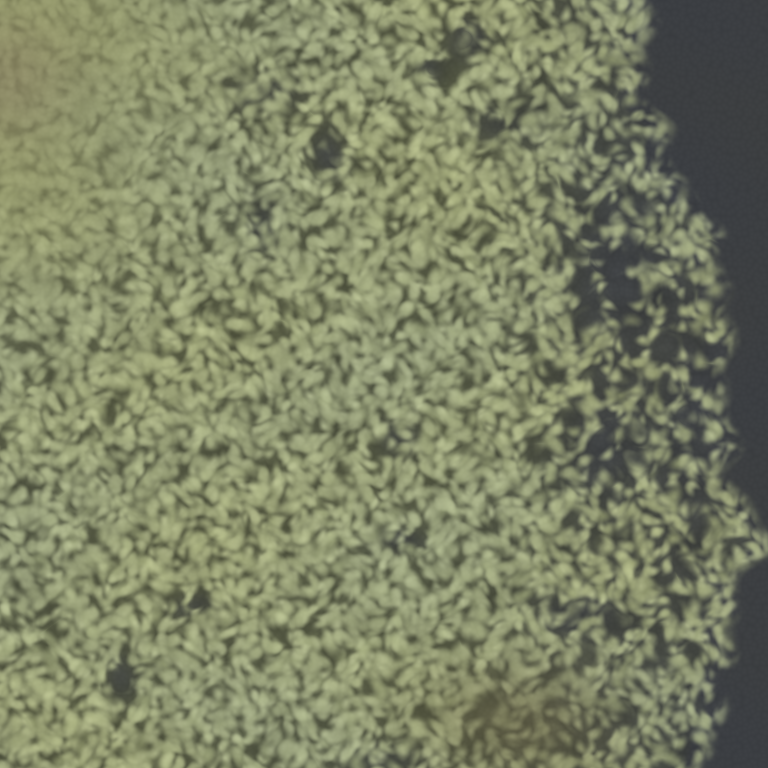
A three.js fragment shader for this texture:

```glsl
varying vec2 vUv;

const vec3 LEAF_LIGHT = vec3(0.71, 0.74, 0.57);
const vec3 LEAF_MID = vec3(0.55, 0.58, 0.42);
const vec3 UNDERSTORY = vec3(0.31, 0.325, 0.245);
const vec3 SLATE = vec3(0.235, 0.245, 0.255);
const vec3 MOSS = vec3(0.56, 0.58, 0.41);
const vec3 RUST = vec3(0.53, 0.47, 0.36);
const vec3 TWIG = vec3(0.42, 0.41, 0.31);
const float LEAF_SCALE = 38.0;
const float SCALE_STEP = 7.0;
const float LEAF_LENGTH = 0.58;
const float LEAF_WIDTH = 0.40;
const float LEAF_OPACITY = 0.82;
const float CURL = 0.5;
const float GAP_SCALE = 17.0;
const float CLUMP_SCALE = 27.0;
const float GRAIN_SCALE = 150.0;
const int LAYERS = 4;

vec3 hash3(vec2 p) {
  vec3 h = fract(p.xyx * vec3(0.1031, 0.1030, 0.0973));
  h += dot(h, h.yxz + 33.33);
  return fract((h.xxy + h.yzz) * h.zyx);
}

// Distance to the nearest jittered cell point
float cellular(vec2 p) {
  vec2 cell = floor(p);
  float nearest = 2.0;
  for (int j = -1; j <= 1; j++) {
    for (int i = -1; i <= 1; i++) {
      vec2 c = cell + vec2(float(i), float(j));
      nearest = min(nearest, length(c + hash3(c + 71.0).xy - p));
    }
  }
  return nearest;
}

// Soft round spot, 1 at its centre
float spot(vec2 p, vec2 centre, vec2 radius) {
  vec2 d = (p - centre) / radius;
  return exp(-dot(d, d));
}

vec2 ripple(vec2 p) {
  return 0.003 * sin(p.yx * vec2(61.0, 73.0) + 3.0 * sin(p * 19.0));
}

// Right limit of the foliage at height y
float foliageEdge(float y) {
  float bulge = (y - 0.30) / 0.07;
  return mix(0.945, 0.84, smoothstep(0.62, 0.90, y))
       + 0.045 * exp(-bulge * bulge)
       - 0.04 * (1.0 - smoothstep(0.0, 0.09, y))
       + 0.008 * sin(y * 47.0) + 0.006 * sin(y * 91.0 + 1.0);
}

// Dark openings in the canopy
float openings(vec2 p) {
  float g = 0.48 * spot(p, vec2(0.80, 0.64), vec2(0.08, 0.13));
  g += 0.45 * spot(p, vec2(0.78, 0.42), vec2(0.055, 0.07));
  g += 0.55 * spot(p, vec2(0.75, 0.20), vec2(0.05, 0.03));
  g += 0.38 * spot(p, vec2(0.90, 0.43), vec2(0.04, 0.20));
  g += 0.80 * spot(p, vec2(0.61, 0.95), vec2(0.03, 0.03));
  g += 0.70 * spot(p, vec2(0.56, 0.91), vec2(0.02, 0.02));
  g += 0.50 * spot(p, vec2(0.65, 0.84), vec2(0.05, 0.025));
  g += 0.55 * spot(p, vec2(0.34, 0.88), vec2(0.06, 0.03));
  g += 0.80 * spot(p, vec2(0.43, 0.80), vec2(0.025, 0.035));
  g += 0.65 * spot(p, vec2(0.34, 0.71), vec2(0.03, 0.04));
  g += 0.65 * spot(p, vec2(0.52, 0.43), vec2(0.025, 0.03));
  g += 0.70 * spot(p, vec2(0.52, 0.295), vec2(0.035, 0.018));
  g += 0.70 * spot(p, vec2(0.16, 0.12), vec2(0.022, 0.03));
  g += 0.65 * spot(p, vec2(0.25, 0.21), vec2(0.03, 0.018));
  g += 0.60 * spot(p, vec2(0.50, 0.01), vec2(0.06, 0.025));
  return g;
}

void main() {
  vec2 p = vUv;
  vec2 w = p + ripple(p);

  // Leaf density over the ground
  float beyond = w.x - foliageEdge(p.y);
  float gaps = openings(w);
  float twigs = spot(p, vec2(0.68, 0.06), vec2(0.11, 0.075));
  float moss = (1.0 - smoothstep(0.10, 0.42, p.x + 0.3 * (1.0 - p.y)))
             * smoothstep(0.40, 0.85, p.y);
  float fringe = smoothstep(0.55, 0.85, p.x);
  float scatter = 1.0 - smoothstep(0.10, 0.50, cellular(w * GAP_SCALE));
  float density = 1.0 - gaps - 0.24 * fringe - 0.40 * scatter * (1.0 - moss);
  density = max(density - 0.35 * twigs, 0.08);
  float ground = 1.0 - smoothstep(-0.02, 0.015, beyond);

  // Shaded ground
  float slate = clamp(0.9 * gaps + 0.6 * fringe + smoothstep(-0.05, 0.02, beyond), 0.0, 1.0);
  vec3 color = mix(UNDERSTORY, SLATE, slate);
  color = mix(color, MOSS * 0.88, 0.85 * moss);
  color = mix(color, TWIG * 0.85, 0.7 * twigs);

  // Soft leaves of several sizes, largest first
  for (int k = 0; k < LAYERS; k++) {
    float level = float(k);
    vec2 q = w * (LEAF_SCALE + SCALE_STEP * level) + 17.3 * level;
    vec2 cell = floor(q);
    for (int j = -1; j <= 1; j++) {
      for (int i = -1; i <= 1; i++) {
        vec2 c = cell + vec2(float(i), float(j));
        vec3 h = hash3(c + 37.0 * level);
        vec2 d = q - c - h.xy;
        float turn = 6.2832 * h.z;
        d = vec2(d.x * cos(turn) + d.y * sin(turn), d.y * cos(turn) - d.x * sin(turn));
        d.y += CURL * d.x * d.x;
        float r = length(d / vec2(LEAF_LENGTH, LEAF_WIDTH));
        float pick = fract(h.x * 7.0 + h.y * 13.0);
        float present = ground * smoothstep(pick - 0.15, pick + 0.15, density);
        float tone = 0.10 + 0.12 * level + 0.45 * fract(h.z * 11.0);
        vec3 leaf = mix(LEAF_MID, LEAF_LIGHT, tone);
        leaf = mix(leaf, MOSS, 0.6 * moss);
        leaf = mix(leaf, TWIG, 0.6 * twigs);
        color = mix(color, leaf, LEAF_OPACITY * present * (1.0 - smoothstep(0.0, 1.3, r)));
      }
    }
  }

  // Clump shading, broad tints and fine grain
  float clump = 0.5 - cellular(w * CLUMP_SCALE + 5.0);
  color *= 1.0 + 0.20 * clump * ground * (1.0 - 0.6 * moss);
  color = mix(color, RUST, 0.4 * spot(p, vec2(0.0, 0.90), vec2(0.09, 0.08)));
  float warmth = sin(p.x * 11.0 + 2.0 * sin(p.y * 7.0)) * sin(p.y * 13.0 + 1.0);
  color *= 1.0 + 0.015 * warmth * vec3(1.0, 0.6, -1.2);
  color += 0.018 * (0.45 - cellular(p * GRAIN_SCALE));
  gl_FragColor = vec4(color, 1.0);
}
```
